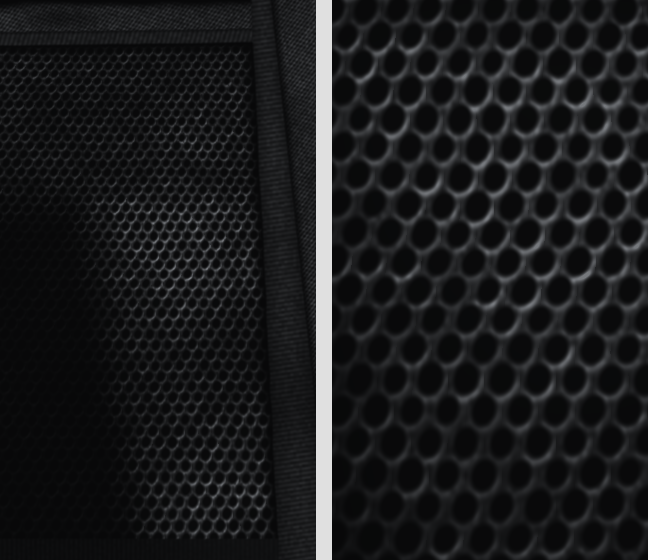
Left: the whole. Right: its middle third, enlarged.
Write a Shadertoy shader that draws this texture.

```glsl
#define PITCH_X vec2(0.0165, 0.0085)   // column width at top, growth downwards
#define PITCH_Y vec2(0.0125, 0.0100)   // row height at top, growth downwards
#define FAN_X 0.344                    // column that stays vertical
#define HOLE_RADIUS 0.33
#define MESH_TOP 0.080
#define MESH_BOTTOM 0.962
#define RIB_PITCH 0.0085
#define TWILL_PITCH 0.0075
#define SHADOW vec3(0.030, 0.031, 0.034)
#define SHEEN vec3(0.39, 0.40, 0.415)

const float TAU = 6.2831853;

float hash(vec2 p) {
    vec3 q = fract(p.xyx * 0.1031);
    q += dot(q, q.yzx + 33.33);
    return fract((q.x + q.y) * q.z);
}

float noise(vec2 p) {
    vec2 i = floor(p), f = fract(p);
    f = f * f * (3.0 - 2.0 * f);
    return mix(mix(hash(i), hash(i + vec2(1, 0)), f.x),
               mix(hash(i + vec2(0, 1)), hash(i + vec2(1, 1)), f.x), f.y);
}

float glow(vec2 p, vec2 center, vec2 size) {
    vec2 d = (p - center) / size;
    return exp(-dot(d, d));
}

// Light falling on the mesh: soft pools and a slanted shadow at lower left
float meshLight(vec2 p) {
    float light = 0.34 + 0.50 * glow(p, vec2(0.33, 0.43), vec2(0.17, 0.13))
                + 0.34 * glow(p, vec2(0.40, 0.88), vec2(0.13, 0.13))
                + 0.16 * glow(p, vec2(0.37, 0.22), vec2(0.10, 0.07));
    float lit = smoothstep(-0.06, 0.05, p.x - 0.10 - 0.17 * p.y);
    light *= mix(1.0, 0.12 + 0.88 * lit, smoothstep(0.28, 0.42, p.y));
    return light * (0.75 + 0.5 * noise(p * vec2(9.0, 16.0)));
}

// Knitted mesh: staggered holes, each with a shiny loop on its lower rim
float mesh(vec2 p, float pixel) {
    p += 0.004 * (vec2(noise(p * 11.0), noise(p * 11.0 + 40.0)) - 0.5);
    float pitch = PITCH_X.x + PITCH_X.y * p.y;
    float rows = log(1.0 + p.y * PITCH_Y.y / PITCH_Y.x) / PITCH_Y.y;
    vec2 g = vec2((p.x - FAN_X) / pitch, rows * 0.5);
    float aa = 0.07 + pixel / pitch;
    float light = meshLight(p);

    float yarn = 1.0, glint = 0.0;
    for (int k = 0; k < 2; k++) {
        vec2 q = g + 0.5 * float(k);
        vec2 cell = floor(q) + 57.0 * float(k);
        vec2 d = (fract(q) - 0.5) * vec2(1.0, 1.35);
        d.x += 0.18 * d.y;
        float r = length(d);
        float size = HOLE_RADIUS * (0.9 + 0.2 * hash(cell));
        yarn *= smoothstep(-aa, aa, r - size);
        float rim = (r - size - 0.09) / (0.05 + aa * 0.5);
        float facing = smoothstep(-0.1, 0.9, dot(d / max(r, 0.01), vec2(0.35, 0.94)));
        glint += exp(-rim * rim) * facing * (0.25 + 0.95 * hash(cell + 19.0));
    }
    float filament = 0.65 + 0.7 * noise(g * vec2(6.0, 8.0));
    return light * (0.03 + yarn * filament * (0.36 + 0.80 * glint));
}

// Raised cords across coordinate c, with uneven thread tone
float ribs(float c, vec2 p) {
    float cord = 0.5 + 0.5 * cos(TAU * c / RIB_PITCH);
    return (0.65 + 0.45 * cord) * (0.75 + 0.5 * noise(p * 190.0));
}

float twill(vec2 p) {
    float a = cos(TAU * (p.x + p.y * 0.8) / TWILL_PITCH);
    float b = cos(TAU * (p.y - p.x * 0.3) / TWILL_PITCH);
    return (0.8 + 0.25 * a + 0.15 * b) * (0.65 + 0.7 * noise(p * 230.0));
}

void mainImage(out vec4 fragColor, in vec2 fragCoord) {
    float pixel = 1.0 / iResolution.y;
    vec2 p = vec2(fragCoord.x, iResolution.y - fragCoord.y) * pixel;
    float soft = pixel + 0.001;
    float inner = 0.447 + 0.050 * p.y + 0.002 * noise(vec2(p.y * 30.0, 3.0));
    float outer = 0.484 + 0.110 * p.y;
    float top = MESH_TOP - 0.012 * p.x + 0.002 * noise(vec2(p.x * 30.0, 7.0));

    // Mesh, shaded where it meets the hems
    float tone = mesh(p, pixel);
    tone *= smoothstep(-0.002, 0.025, inner - p.x) * smoothstep(0.0, 0.025, p.y - top);

    // Bottom hem
    float bottomHem = 0.05 * ribs(p.x, p) + 0.04 * smoothstep(0.2, 0.45, p.x);
    tone = mix(tone, bottomHem, smoothstep(-soft, soft, p.y - MESH_BOTTOM));

    // Top hem: folded cloth above a ribbed tape
    float fold = 0.12 + 0.26 * noise(vec2(p.x * 9.0, p.y * 30.0));
    float cloth = fold * twill(p) * smoothstep(0.004, 0.022, p.y + 0.006 * noise(p * 20.0));
    float tapeY = p.y - top + 0.024;
    float tape = 0.23 * ribs(p.x + 0.3 * p.y, p) * smoothstep(-0.004, 0.008, tapeY);
    float upper = mix(cloth, tape, smoothstep(-soft, soft, tapeY));
    tone = mix(upper, tone, smoothstep(-soft, soft, p.y - top));

    // Right hem tape, then the outer cloth behind its seam
    float across = (p.x - inner) / (outer - inner);
    float band = 0.24 * ribs(p.y + 0.15 * p.x, p) * (0.55 + 0.45 * sin(3.0 * clamp(across, 0.0, 1.0)));
    band *= 0.75 + 0.5 * noise(vec2(4.0, p.y * 7.0));
    tone = mix(tone, band, smoothstep(-soft, soft, p.x - inner));
    float side = (0.16 + 0.26 * noise(p * vec2(14.0, 9.0))) * twill(p);
    side *= smoothstep(-0.004, 0.018, p.x - outer);
    tone = mix(tone, side, smoothstep(-soft, soft, p.x - outer));

    vec3 color = mix(SHADOW, SHEEN, clamp(tone, 0.0, 1.2));
    fragColor = vec4(color, 1.0);
}
```
